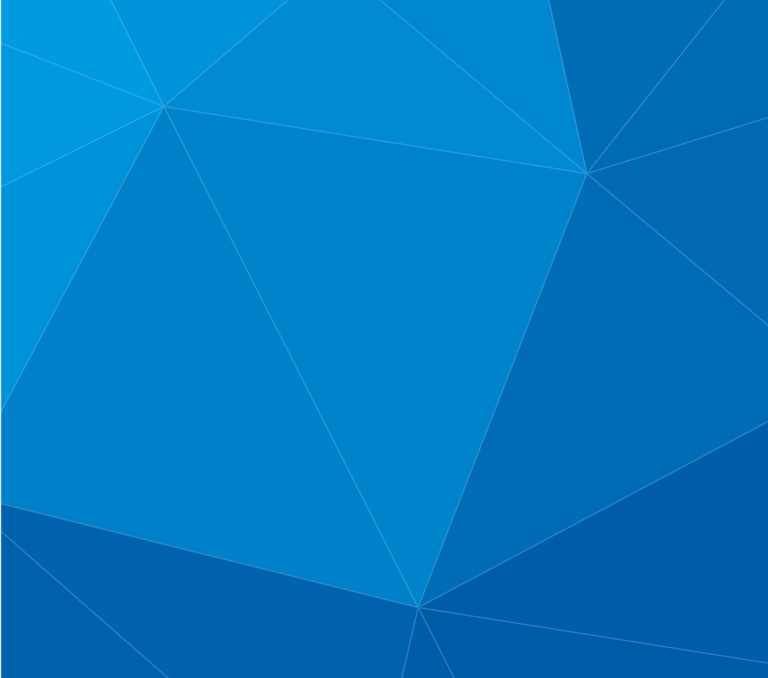
This background is drawn by a Shadertoy shader. Its source:

```glsl
// Low-poly blue backdrop: flat facets fan out from three hub points.
// Each facet is an antialiased wedge painted over the previous ones,
// then faint bright seams are traced along every ray from the hubs.

const vec2 hubA = vec2(0.241, 0.843);
const vec2 hubB = vec2(0.863, 0.744);
const vec2 hubC = vec2(0.615, 0.104);
const vec2 corner = vec2(0.247, 0.0);

// Outer ends of the rays: 0-6 from hub A, 7-12 from B, 13-17 from C, 18 at the corner
const vec2 rayEnd[19] = vec2[19](
    vec2(0.0, 0.390), vec2(0.0, 0.7235), vec2(0.0, 0.937), vec2(0.163, 1.0),
    vec2(0.4235, 1.0), hubB, hubC,
    vec2(0.559, 1.0), vec2(0.807, 1.0), vec2(1.065, 1.0), vec2(1.129, 0.8265),
    vec2(1.129, 0.5206), hubC,
    vec2(1.129, 0.378), vec2(1.129, 0.022), vec2(0.668, 0.0), vec2(0.591, 0.0),
    vec2(0.0, 0.2574),
    vec2(0.0, 0.2176));

// Signed distance to the line a-b, positive on its right side
float rightOf(vec2 p, vec2 a, vec2 b) {
    vec2 d = normalize(b - a);
    return dot(p - a, vec2(d.y, -d.x));
}

// Paint the wedge swept clockwise around a hub, from one end to another
void facet(inout vec3 col, vec2 p, float px, vec2 hub, vec2 from, vec2 to, vec3 tint) {
    float inside = min(rightOf(p, hub, from), -rightOf(p, hub, to));
    col = mix(col, tint, clamp(inside / px + 0.5, 0.0, 1.0));
}

float segmentDistance(vec2 p, vec2 a, vec2 b) {
    vec2 d = b - a;
    return length(p - a - d * clamp(dot(p - a, d) / dot(d, d), 0.0, 1.0));
}

void mainImage(out vec4 fragColor, in vec2 fragCoord) {
    vec2 p = fragCoord / iResolution.xy * vec2(1.1294, 1.0);
    float px = 1.0 / iResolution.y;

    // Large central facets
    vec3 col = vec3(0.0, 0.502, 0.784);
    facet(col, p, px, hubA, hubB, hubC, vec3(0.0, 0.514, 0.792));

    // Bright fan at the upper left and the top band
    facet(col, p, px, hubA, rayEnd[3], hubB, vec3(0.0, 0.541, 0.824));
    facet(col, p, px, hubB, rayEnd[7], rayEnd[8], vec3(0.0, 0.529, 0.816));
    facet(col, p, px, hubA, rayEnd[0], rayEnd[2], vec3(0.0, 0.573, 0.851));
    facet(col, p, px, hubA, rayEnd[1], rayEnd[4], vec3(0.0, 0.576, 0.855));
    facet(col, p, px, hubA, rayEnd[1], rayEnd[3], vec3(0.0, 0.604, 0.878));
    facet(col, p, px, hubA, rayEnd[1], rayEnd[2], vec3(0.0, 0.600, 0.878));

    // Deeper fan on the right
    facet(col, p, px, hubB, rayEnd[8], rayEnd[11], vec3(0.0, 0.424, 0.714));
    facet(col, p, px, hubB, rayEnd[9], rayEnd[11], vec3(0.0, 0.420, 0.710));
    facet(col, p, px, hubB, rayEnd[10], hubC, vec3(0.0, 0.416, 0.710));
    facet(col, p, px, hubB, rayEnd[11], hubC, vec3(0.0, 0.420, 0.714));

    // Dark fan along the bottom
    facet(col, p, px, hubC, rayEnd[13], rayEnd[16], vec3(0.0, 0.361, 0.659));
    facet(col, p, px, hubC, rayEnd[14], rayEnd[16], vec3(0.0, 0.353, 0.647));
    facet(col, p, px, hubC, rayEnd[15], rayEnd[17], vec3(0.0, 0.361, 0.655));
    facet(col, p, px, hubC, rayEnd[16], rayEnd[17], vec3(0.0, 0.384, 0.682));
    facet(col, p, px, corner, vec2(0.0, -0.1), rayEnd[18], vec3(0.0, 0.376, 0.675));

    // Hairline seams
    float seam = 1.0;
    for (int i = 0; i < 19; i++) {
        vec2 hub = i < 7 ? hubA : i < 13 ? hubB : i < 18 ? hubC : corner;
        seam = min(seam, segmentDistance(p, hub, rayEnd[i]));
    }
    float seamMask = 1.0 - smoothstep(0.0, px + 0.0005, seam);
    col = mix(col, vec3(0.45, 0.75, 0.93), 0.35 * seamMask);

    // Thin pale strip on the left border
    float strip = clamp((0.0018 - p.x) / px + 0.5, 0.0, 1.0);
    col = mix(col, vec3(0.85, 0.92, 0.95), strip);

    fragColor = vec4(col, 1.0);
}
```
